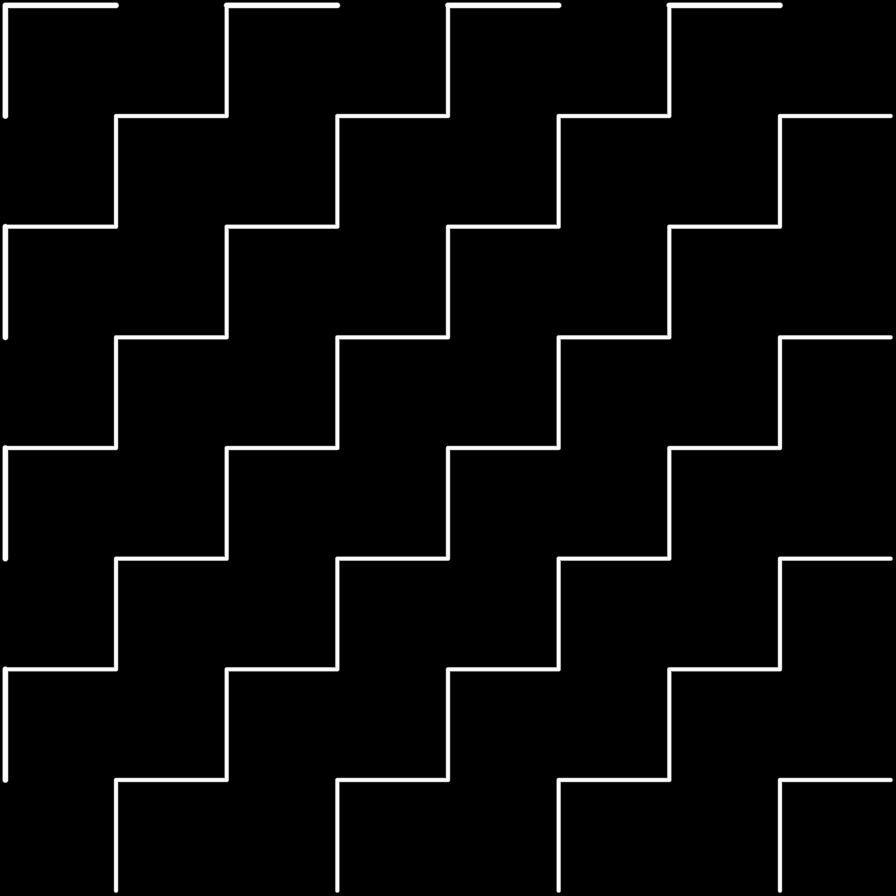
This pattern is drawn by a three.js fragment shader. Its source:

```glsl
// White staircase lines climbing to the right over black.
// An 8 by 8 grid is read as a checkerboard: every other cell draws its top and
// left sides as round-capped strokes, and these join into diagonal stairs.
varying vec2 vUv;

// Distance from p to the segment that runs from a to b.
float segmentDistance(vec2 p, vec2 a, vec2 b) {
  vec2 along = b - a;
  float t = clamp(dot(p - a, along) / dot(along, along), 0.0, 1.0);
  return length(p - a - along * t);
}

// Coverage of a round-capped stroke with a softened edge.
float stroke(float dist, float halfWidth) {
  return 1.0 - smoothstep(halfWidth - 0.001, halfWidth + 0.001, dist);
}

void main() {
  const float cellSize = 0.1235;
  const float cellCount = 8.0;

  // Grid coordinates start at the top left corner, with y running down.
  vec2 topLeft = vec2(0.5 - 0.5 * cellCount * cellSize);
  vec2 grid = (vec2(vUv.x, 1.0 - vUv.y) - topLeft) / cellSize;
  vec2 home = floor(grid);
  float ink = 0.0;

  // Neighbouring cells are included so strokes and caps cross cell borders.
  for (int row = -1; row <= 1; row++) {
    for (int column = -1; column <= 1; column++) {
      vec2 cell = home + vec2(float(column), float(row));
      bool inside = all(greaterThanEqual(cell, vec2(0.0)))
                 && all(lessThan(cell, vec2(cellCount)));
      bool drawn = mod(cell.x + cell.y, 2.0) < 0.5;
      if (inside && drawn) {
        vec2 local = grid - cell;
        float top = segmentDistance(local, vec2(0.0), vec2(1.0, 0.0)) * cellSize;
        float left = segmentDistance(local, vec2(0.0), vec2(0.0, 1.0)) * cellSize;

        // Strokes on the outer top and left borders are heavier.
        float topHalfWidth = cell.y < 0.5 ? 0.0031 : 0.0023;
        float leftHalfWidth = cell.x < 0.5 ? 0.0031 : 0.0023;
        ink = max(ink, stroke(top, topHalfWidth));
        ink = max(ink, stroke(left, leftHalfWidth));
      }
    }
  }

  gl_FragColor = vec4(vec3(0.99 * ink), 1.0);
}
```
